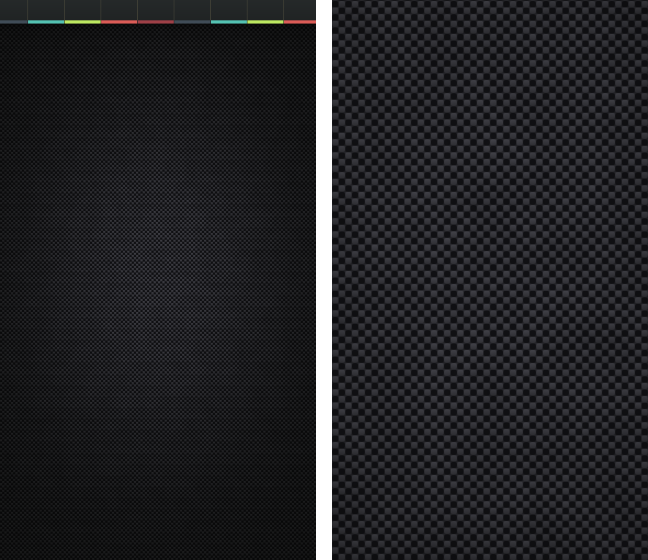
Left, the full canvas; right, a detail of the centre.
Reproduce this pattern procedurally as a WebGL 1 fragment shader.

```glsl
precision highp float;

// Dark woven carbon sheet lit by a soft oval glow, below a segmented top bar.
// The weave is a staggered checker from a product of sines, shaded per thread;
// the bar repeats one tile with a five-colour accent cycle along its lower edge.

uniform vec2 u_resolution;

#define WEAVE_COUNT 72.0
#define TILE_WIDTH 0.1157
#define TILE_SHIFT 0.0278
#define BAR_HEIGHT 0.0645
#define ACCENT_HEIGHT 0.0100
#define SEAM_WIDTH 0.0024
#define GLOW_CENTER vec2(0.5, 0.515)
#define GLOW_SIZE vec2(0.56, 0.44)
#define THREAD_DARK vec3(0.085, 0.087, 0.088)
#define THREAD_LIT vec3(0.225, 0.225, 0.248)
#define GAP_DARK vec3(0.030, 0.031, 0.032)
#define GAP_LIT vec3(0.062, 0.062, 0.074)

const float TAU = 6.2831853;

vec2 hashGradient(vec2 cell) {
  float angle = TAU * fract(sin(dot(cell, vec2(127.1, 311.7))) * 43758.5);
  return vec2(cos(angle), sin(angle));
}

float gradientNoise(vec2 p) {
  vec2 i = floor(p);
  vec2 f = p - i;
  vec2 w = f * f * f * (f * (f * 6.0 - 15.0) + 10.0);
  float a = dot(hashGradient(i), f);
  float b = dot(hashGradient(i + vec2(1.0, 0.0)), f - vec2(1.0, 0.0));
  float c = dot(hashGradient(i + vec2(0.0, 1.0)), f - vec2(0.0, 1.0));
  float d = dot(hashGradient(i + vec2(1.0, 1.0)), f - vec2(1.0, 1.0));
  return mix(mix(a, b, w.x), mix(c, d, w.x), w.y);
}

vec3 accentColor(float index) {
  float k = mod(index, 5.0);
  if (k < 0.5) return vec3(0.25, 0.30, 0.34);
  if (k < 1.5) return vec3(0.33, 0.76, 0.70);
  if (k < 2.5) return vec3(0.74, 0.91, 0.38);
  if (k < 3.5) return vec3(0.86, 0.36, 0.34);
  return vec3(0.62, 0.25, 0.28);
}

// Staggered threads: bright at the top of each, fading into the gap below.
vec3 weave(vec2 p, vec2 uv, float pixel) {
  vec2 q = p * WEAVE_COUNT;
  float checker = sin(TAU * q.x) * sin(TAU * q.y);
  float soft = 0.22 + 2.0 * pixel * WEAVE_COUNT;
  float thread = smoothstep(-soft, soft, checker);
  float shade = 0.82 + 0.30 * fract(q.y * 2.0);

  vec2 fromCenter = (uv - GLOW_CENTER) / GLOW_SIZE;
  float glow = exp(-1.6 * dot(fromCenter, fromCenter));
  float wear = 1.0 + 0.10 * gradientNoise(p * 19.0)
                   + 0.08 * gradientNoise(q * 0.9);
  vec3 gap = mix(GAP_DARK, GAP_LIT, glow);
  vec3 lit = mix(THREAD_DARK, THREAD_LIT, glow) * shade;
  return mix(gap, lit, thread) * wear;
}

// Tiles with thin seams, and the accent strip along their lower edge.
vec3 topBar(float x, float depth, float pixel) {
  float tile = (x + TILE_SHIFT) / TILE_WIDTH;
  float seamDistance = abs(fract(tile + 0.5) - 0.5) * TILE_WIDTH;
  float halfSeam = 0.5 * SEAM_WIDTH;
  float seam = 1.0 - smoothstep(halfSeam - 0.5 * pixel,
                                halfSeam + 0.5 * pixel, seamDistance);
  vec3 plate = mix(vec3(0.145, 0.160, 0.162), vec3(0.125, 0.138, 0.140),
                   depth / BAR_HEIGHT);
  plate = mix(plate, vec3(0.25, 0.25, 0.21), seam);
  vec3 accent = mix(accentColor(floor(tile)), vec3(0.12), 0.7 * seam);
  float strip = smoothstep(-0.5 * pixel, 0.5 * pixel, depth - BAR_HEIGHT);
  return mix(plate, accent, strip);
}

void main() {
  float pixel = 1.0 / u_resolution.x;
  vec2 p = gl_FragCoord.xy * pixel;
  vec2 uv = gl_FragCoord.xy / u_resolution;
  float depth = u_resolution.y * pixel - p.y;
  float belowBar = depth - BAR_HEIGHT - ACCENT_HEIGHT;

  // The bar drops a short shadow onto the sheet.
  vec3 sheet = weave(p, uv, pixel);
  sheet *= 1.0 - 0.45 * exp(-max(belowBar, 0.0) * 45.0);
  float sheetMask = smoothstep(-0.5 * pixel, 0.5 * pixel, belowBar);
  vec3 color = mix(topBar(p.x, depth, pixel), sheet, sheetMask);
  gl_FragColor = vec4(color, 1.0);
}
```
